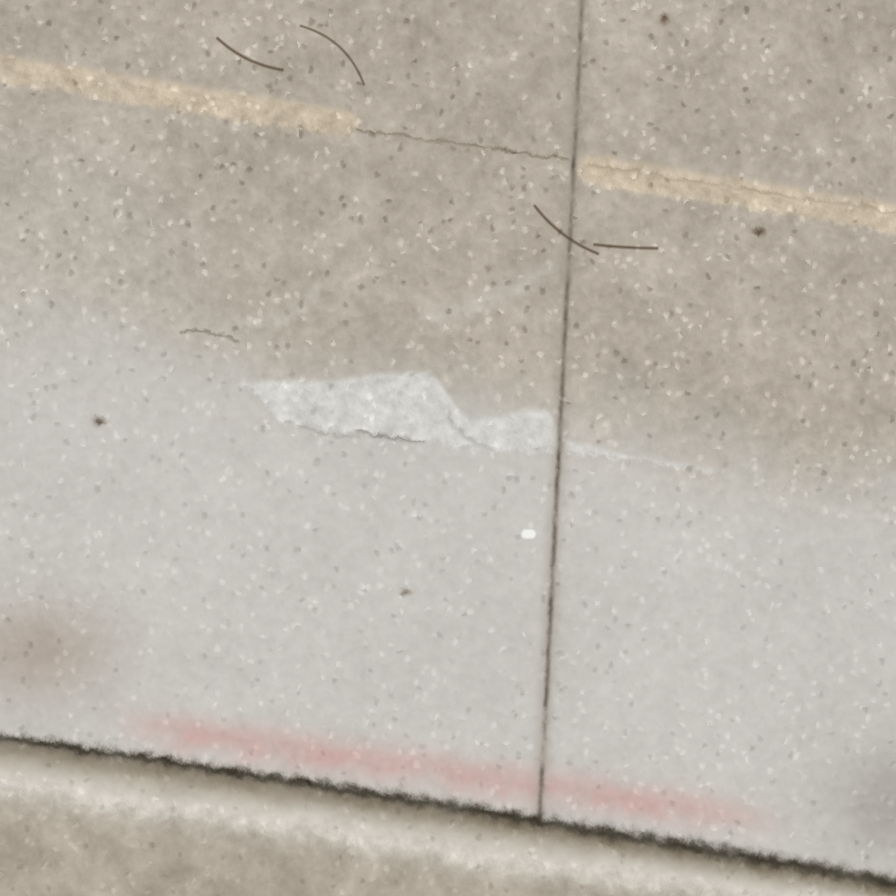
Reproduce this texture procedurally as a three.js fragment shader.

```glsl
// Weathered concrete slabs with pale stripes, joints, a chipped patch and a dark curb crack.
varying vec2 vUv;

vec2 hash2(vec2 p) {
  return fract(sin(vec2(dot(p, vec2(127.1, 311.7)), dot(p, vec2(269.5, 183.3)))) * 4375.85);
}

// Cellular noise: distance to the nearest point, and that point's random value
vec2 cells(vec2 p) {
  vec2 best = vec2(9.0, 0.0);
  for (int j = -1; j <= 1; j++)
    for (int i = -1; i <= 1; i++) {
      vec2 id = floor(p) + vec2(float(i), float(j));
      vec2 h = hash2(id);
      float d = length(id + h - p);
      if (d < best.x) best = vec2(d, fract(h.x * 17.3 + h.y * 31.7));
    }
  return best;
}

// Layered sines, roughly -1 to 1
float waves(vec2 p) {
  float sum = 0.0, amp = 0.5;
  for (int i = 0; i < 5; i++) {
    sum += amp * sin(p.x + 1.7 * sin(p.y * 0.8)) * cos(p.y + 1.4 * sin(p.x * 0.7));
    p = mat2(1.5, 1.1, -1.1, 1.5) * p + 2.3;
    amp *= 0.65;
  }
  return sum;
}

// Soft curved stroke from ends.xy to ends.zw
float stroke(vec2 p, vec4 ends, float bend, float width, float blur) {
  vec2 ab = ends.zw - ends.xy;
  float h = clamp(dot(p - ends.xy, ab) / dot(ab, ab), 0.0, 1.0);
  vec2 bow = normalize(vec2(-ab.y, ab.x)) * bend * 4.0 * h * (1.0 - h);
  return 1.0 - smoothstep(width - blur, width + blur, length(p - ends.xy - ab * h - bow));
}

float blob(vec2 p, vec2 center, vec2 radius) {
  vec2 q = (p - center) / radius;
  return exp(-dot(q, q));
}

float band(float d, float width) { return exp(-d * d / (width * width)); }

void main() {
  vec2 p = vUv;
  float broad = waves(p * 13.0), mid = waves(p * 42.0 + 5.0), fine = waves(p * 130.0);
  vec2 q = p + 0.004 * vec2(mid, fine);

  // Brown upper slab fading into the pale lower slab
  float edge = 0.62 - 0.08 * smoothstep(0.1, 0.45, p.x) - 0.1 * smoothstep(0.5, 1.0, p.x);
  float upper = smoothstep(-0.06, 0.09, p.y - edge + 0.03 * broad + 0.02 * mid);
  vec3 brown = vec3(0.7, 0.665, 0.615) + 0.035 * broad + 0.025 * mid;
  brown = mix(brown, vec3(0.75, 0.73, 0.69), 0.8 * blob(p, vec2(0.0, 0.68), vec2(0.2, 0.15)));
  vec3 col = mix(vec3(0.78, 0.77, 0.745) + 0.015 * broad, brown, upper);
  col = mix(col, vec3(0.66, 0.6, 0.55), 0.7 * blob(q, vec2(0.04, 0.275), vec2(0.08, 0.05)));
  col = mix(col, vec3(0.6, 0.58, 0.55), 0.6 * blob(p, vec2(1.0, 0.1), vec2(0.07, 0.06)));

  // Pale wisps and the faint seam
  float wisp = stroke(q, vec4(0.27, 0.64, 0.355, 0.68), -0.014, 0.004, 0.009)
    + stroke(q, vec4(0.48, 0.645, 0.61, 0.7), -0.008, 0.006, 0.014)
    + stroke(q, vec4(0.065, 0.566, 0.29, 0.525), 0.0, 0.002, 0.006)
    + stroke(q, vec4(0.66, 0.48, 1.0, 0.42), 0.0, 0.002, 0.006);
  col = mix(col, vec3(0.8, 0.78, 0.745), 0.55 * min(wisp, 1.0));

  // Chipped white patch tapering to the right
  float tail = max(q.x - 0.63, 0.0);
  float top = 0.575 + 0.011 * smoothstep(0.34, 0.46, q.x) - 0.05 * smoothstep(0.475, 0.525, q.x)
    + 0.006 * smoothstep(0.55, 0.6, q.x) - 0.033 * smoothstep(0.61, 0.635, q.x) - 0.2 * tail;
  float bottom = 0.576 - 0.053 * smoothstep(0.255, 0.33, q.x)
    - 0.027 * smoothstep(0.33, 0.6, q.x) - 0.14 * tail;
  float inside = min(top - q.y, q.y - bottom) + 0.005 * mid + 0.003 * fine;
  float chipped = smoothstep(-0.004, 0.006, inside) * smoothstep(0.25, 0.28, q.x);
  col = mix(col, vec3(0.825, 0.82, 0.8) + 0.04 * fine, 0.9 * chipped * (1.0 - smoothstep(0.75, 0.85, q.x)));
  float shade = stroke(q, vec4(0.4, 0.518, 0.475, 0.507), -0.002, 0.001, 0.004)
    + 0.5 * stroke(q, vec4(0.32, 0.53, 0.4, 0.512), -0.004, 0.001, 0.004)
    + 0.6 * stroke(q, vec4(0.5, 0.535, 0.55, 0.5), -0.006, 0.001, 0.005);
  col = mix(col, vec3(0.47, 0.45, 0.42), 0.7 * min(shade, 1.0));

  // Cream stripes with a thin joint between them
  float stripe = max(stroke(q, vec4(-0.05, 0.932, 0.385, 0.862), 0.0, 0.015, 0.005),
    stroke(q, vec4(0.66, 0.811, 1.05, 0.749), 0.0, 0.016, 0.005));
  col = mix(col, vec3(0.8, 0.74, 0.645) + 0.04 * fine, (0.75 + 0.2 * mid) * stripe);
  float joint = stroke(q, vec4(0.4, 0.855, 0.635, 0.822), 0.0, 0.001, 0.003)
    + 0.4 * stroke(q, vec4(0.66, 0.815, 1.0, 0.763), 0.0, 0.001, 0.003);
  col = mix(col, vec3(0.44, 0.39, 0.32), (0.6 + 0.4 * mid) * joint);

  // Red stain and upright joint
  float stain = band(p.y - 0.213 + 0.15 * p.x + 0.006 * mid, 0.02)
    * smoothstep(0.1, 0.22, p.x) * (1.0 - smoothstep(0.75, 0.92, p.x));
  col = mix(col, vec3(0.79, 0.63, 0.605), (0.62 + 0.2 * mid) * stain);
  float across = p.x + 0.001 * fine - 0.598 - 0.052 * p.y;
  col = mix(col, vec3(0.62, 0.585, 0.54), 0.45 * band(across, 0.009));
  col = mix(col, vec3(0.38, 0.35, 0.31), clamp(0.5 + 0.5 * mid + 0.3 * fine, 0.1, 0.9) * band(across, 0.0028));

  // Curb below the dark crack
  float drop = q.y - (0.177 - 0.145 * p.x - 0.018 * p.x * p.x);
  vec3 curb = mix(vec3(0.68, 0.645, 0.59) + 0.06 * mid, vec3(0.82, 0.8, 0.76) + 0.03 * fine,
    band(drop + 0.049 - 0.012 * p.x + 0.008 * broad, 0.02));
  col = mix(curb, col, smoothstep(-0.008, 0.003, drop));
  col = mix(col, vec3(0.42, 0.38, 0.31), (0.5 + 0.35 * mid) * band(drop + 0.009, 0.011));
  col = mix(col, vec3(0.2, 0.18, 0.14), (0.78 + 0.2 * mid) * band(drop, 0.005 + 0.003 * p.x));

  // Grit: mottling, dark grains and light chips
  vec2 grain = cells(q * 120.0), chip = cells(q * 70.0 + 9.0);
  float rough = mix(0.55, 1.0, upper);
  col += rough * (0.05 * (grain.y - 0.5) * (1.0 - grain.x) + 0.035 * fine + 0.015 * mid);
  col += rough * 0.09 * smoothstep(0.85, 1.0, grain.y) * (1.0 - smoothstep(0.1, 0.6, grain.x));
  col -= rough * 0.13 * smoothstep(0.75, 1.0, chip.y) * (1.0 - smoothstep(0.05, 0.35, chip.x));

  // Twigs, pebbles and one white fleck
  float twig = stroke(p, vec4(0.243, 0.957, 0.315, 0.922), -0.006, 0.0014, 0.002)
    + stroke(p, vec4(0.336, 0.971, 0.406, 0.906), 0.012, 0.001, 0.002)
    + stroke(p, vec4(0.597, 0.77, 0.667, 0.717), -0.006, 0.0013, 0.002)
    + stroke(p, vec4(0.664, 0.727, 0.733, 0.723), -0.001, 0.0014, 0.002)
    + 0.6 * stroke(q, vec4(0.205, 0.63, 0.265, 0.62), 0.004, 0.001, 0.003);
  float pebble = blob(q, vec2(0.113, 0.53), vec2(0.007, 0.005)) + blob(q, vec2(0.742, 0.978), vec2(0.005))
    + blob(q, vec2(0.846, 0.743), vec2(0.005)) + 0.6 * blob(q, vec2(0.452, 0.34), vec2(0.006, 0.004));
  col = mix(col, vec3(0.32, 0.26, 0.2), 0.8 * min(twig + pebble, 1.0));
  col = mix(col, vec3(0.95, 0.95, 0.93), stroke(p, vec4(0.587, 0.404, 0.593, 0.404), 0.0, 0.005, 0.002));
  gl_FragColor = vec4(clamp(col, 0.0, 1.0), 1.0);
}
```
